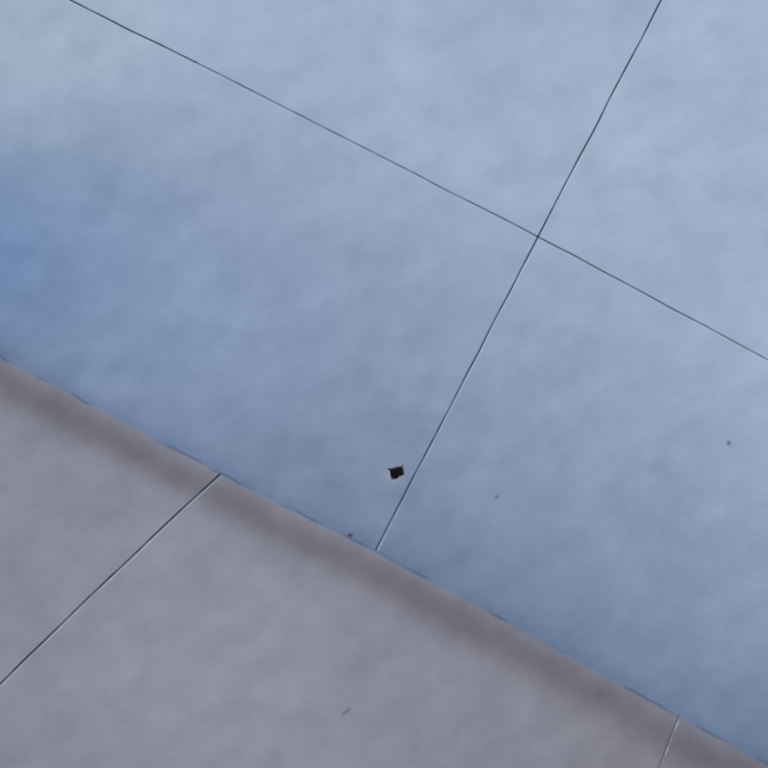
This texture is drawn by a WebGL 1 fragment shader. Its source:

```glsl
precision highp float;
// Pale blue panels above a grey floor, divided by a slanted edge and thin seams.
// Signed distance to the edge drives the shading; segments draw the seams,
// and layered value noise gives the surfaces a cloudy, worn grain.
uniform vec2 u_resolution;

float hash(vec2 p) {
  return fract(sin(dot(p, vec2(127.1, 311.7))) * 43758.5453);
}

float noise(vec2 p) {
  vec2 i = floor(p), f = fract(p);
  f = f * f * (3.0 - 2.0 * f);
  return mix(mix(hash(i), hash(i + vec2(1.0, 0.0)), f.x),
             mix(hash(i + vec2(0.0, 1.0)), hash(i + 1.0), f.x), f.y);
}

float fbm(vec2 p) {
  float sum = 0.0, amp = 0.5;
  for (int i = 0; i < 5; i++) {
    sum += amp * noise(p);
    p = mat2(1.6, 1.2, -1.2, 1.6) * p + 7.3;
    amp *= 0.5;
  }
  return sum;
}

float segment(vec2 p, vec2 a, vec2 b) {
  vec2 ab = b - a;
  return length(p - a - ab * clamp(dot(p - a, ab) / dot(ab, ab), 0.0, 1.0));
}

// Soft line profile, never thinner than a pixel
float stroke(float dist, float halfWidth) {
  float w = max(halfWidth, 0.6 / u_resolution.y);
  return exp(-dist * dist / (w * w));
}

// Dark groove with a pale lip shifted to one side, both unevenly worn
vec3 groove(vec3 col, vec2 p, vec2 a, vec2 b, vec2 lip, float dark, float light) {
  float wear = noise(p * 28.0 + 3.0);
  float chips = noise(p * 90.0);
  light *= smoothstep(0.1, 0.8, 0.6 * wear + 0.4 * chips);
  dark *= 0.6 + 0.4 * smoothstep(0.15, 0.75, 0.5 * (1.0 - wear) + 0.5 * chips);
  col = mix(col, vec3(0.73, 0.78, 0.84), light * stroke(segment(p - lip, a, b), 0.0013));
  return mix(col, vec3(0.18, 0.21, 0.27), dark * stroke(segment(p, a, b), 0.0013));
}

float blob(vec2 p, vec2 center, vec2 radius) {
  vec2 q = (p - center) / radius;
  return exp(-dot(q, q));
}

vec3 panelColor(vec2 p, float d) {
  vec3 col = mix(vec3(0.44, 0.51, 0.61), vec3(0.515, 0.58, 0.68), smoothstep(0.0, 0.20, d));
  col = mix(col, vec3(0.62, 0.69, 0.785), smoothstep(0.13, 0.53, d));
  // Blue cast on the left, paler upper left corner
  col = mix(col, vec3(0.41, 0.53, 0.70), 0.75 * blob(p, vec2(-0.04, 0.67), vec2(0.22, 0.13)));
  col = mix(col, vec3(0.51, 0.585, 0.72), 0.6 * blob(p, vec2(0.25, 0.58), vec2(0.25, 0.18)));
  col = mix(col, vec3(0.64, 0.70, 0.78), 0.7 * blob(p, vec2(0.0, 0.97), vec2(0.22, 0.14)));
  // Bluer rim along the edge
  return mix(col, vec3(0.37, 0.44, 0.56), 0.45 * exp(-d * d * 4000.0));
}

vec3 floorColor(vec2 p, float d) {
  vec3 col = mix(vec3(0.535, 0.54, 0.595), vec3(0.51, 0.51, 0.56), smoothstep(0.3, 1.0, p.x));
  col += 0.02 * blob(p, vec2(0.25, 0.10), vec2(0.25, 0.15));
  // Soft shadow band beside the edge
  float band = exp(-pow((d + 0.026) / 0.026, 2.0));
  return mix(col, vec3(0.41, 0.405, 0.45), 0.8 * band);
}

void main() {
  vec2 p = gl_FragCoord.xy / u_resolution;

  // Slanted edge, positive on the panel side
  float bow = 0.006 * smoothstep(0.3, 0.5, p.x) * (1.0 - smoothstep(0.55, 0.95, p.x));
  float d = (p.y - 0.535 + 0.531 * p.x - bow) / 1.132;
  d += 0.002 * (noise(p * 38.0) - 0.5) + 0.002 * (noise(p * 120.0) - 0.5);
  float onPanel = smoothstep(-0.004, 0.003, d);
  vec3 col = mix(floorColor(p, d), panelColor(p, d), onPanel);
  // Broken dark trace on the edge
  col -= 0.07 * smoothstep(0.35, 0.8, noise(p * 40.0)) * stroke(d - 0.001, 0.002);

  // Cloudy stains and fine grain
  col += 0.055 * (fbm(p * 6.0) - 0.48);
  col += 0.065 * (fbm(p * mat2(25.0, 14.0, -18.0, 32.0)) - 0.48);
  col += 0.008 * (noise(p * 200.0) - 0.5);

  // Panel seams meeting at one crossing, slightly wavering
  vec2 q = p + 0.0012 * (vec2(noise(p * 24.0), noise(p * 24.0 + 9.0)) - 0.5);
  vec2 hub = vec2(0.7005, 0.692);
  vec2 below = vec2(-0.001, -0.002);
  vec2 right = vec2(0.0022, -0.001);
  col = groove(col, q, vec2(0.091, 1.0), vec2(0.255, 0.919), below, 0.72, 0.12);
  col = groove(col, q, vec2(0.255, 0.919), hub, below, 0.55, 0.12);
  col = groove(col, q, hub, vec2(1.0, 0.532), below, 0.58, 0.15);
  col = groove(col, q, vec2(0.861, 1.0), hub, right, 0.75, 0.45);
  col = groove(col, q, hub, vec2(0.490, 0.285), right, 0.72, 0.5);

  // Floor seams
  col = groove(col, q, vec2(0.286, 0.383), vec2(0.143, 0.249), vec2(0.002, -0.002), 0.95, 0.4);
  col = groove(col, q, vec2(0.143, 0.249), vec2(0.0, 0.110), vec2(0.002, -0.002), 0.85, 0.4);
  col = groove(col, q, vec2(0.884, 0.068), vec2(0.853, -0.01), vec2(0.002, -0.001), 0.35, 0.85);

  // Chipped hole with a pale lower left rim
  vec2 h = p - vec2(0.517, 0.385);
  col = mix(col, vec3(0.64, 0.64, 0.66), 0.6 * blob(h, vec2(-0.005, -0.004), vec2(0.010)));
  h = mat2(0.95, -0.3, 0.3, 0.95) * h;
  float hole = max(abs(h.x) - 0.008, abs(h.y) - 0.006) + 0.005 * (noise(p * 190.0) - 0.5);
  col = mix(col, vec3(0.09, 0.08, 0.09), 1.0 - smoothstep(-0.003, 0.003, hole));

  // Small marks
  float marks = 0.75 * blob(p, vec2(0.456, 0.303), vec2(0.003, 0.0025));
  marks += 0.45 * blob(p, vec2(0.949, 0.423), vec2(0.003));
  marks += 0.35 * blob(p, vec2(0.647, 0.353), vec2(0.0025));
  marks += 0.25 * stroke(segment(p, vec2(0.446, 0.070), vec2(0.455, 0.077)), 0.002);
  col = mix(col, vec3(0.20, 0.21, 0.26), marks);

  gl_FragColor = vec4(clamp(col, 0.0, 1.0), 1.0);
}
```
